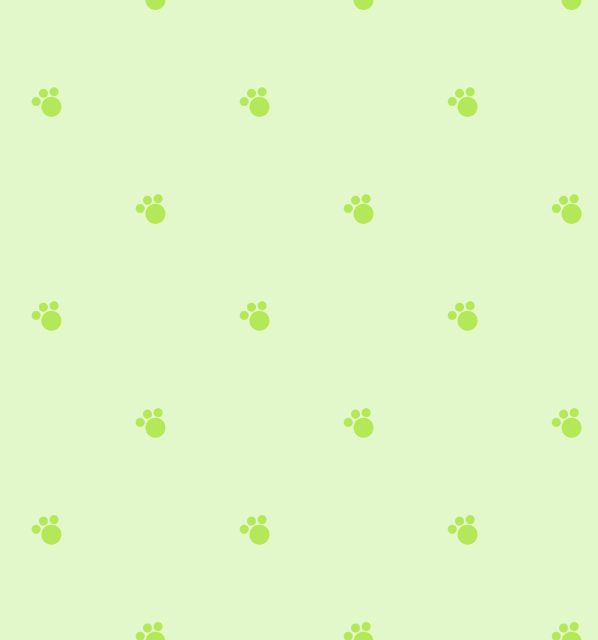
This pattern is drawn by a Shadertoy shader. Its source:

```glsl
#define BACKGROUND vec3(0.886, 0.973, 0.792)
#define PAW_COLOR vec3(0.710, 0.910, 0.345)
#define COLUMN_STEP 0.3251
#define ROW_STEP 0.1671
#define FIRST_PAW vec2(0.0803, 0.8330)
#define PAD_RADIUS 0.0156
#define TOE_RADIUS 0.0070
#define TOE_REACH 0.0246
#define TOE_SPREAD 0.705
#define PAW_TILT 2.10
#define EDGE_SOFTNESS 0.0011

float circleDistance(vec2 p, vec2 center, float radius) {
    return length(p - center) - radius;
}

// One round pad with three toes fanned around it
float pawDistance(vec2 p) {
    float d = circleDistance(p, vec2(0.0), PAD_RADIUS);
    for (int i = -1; i <= 1; i++) {
        float toe = float(i);
        float angle = PAW_TILT + TOE_SPREAD * toe;
        float reach = TOE_REACH + 0.0007 * toe;
        vec2 center = reach * vec2(cos(angle), sin(angle));
        d = min(d, circleDistance(p, center, TOE_RADIUS));
    }
    return d;
}

// Half-drop lattice: every other row shifts by half a column
vec2 staggeredCell(vec2 p) {
    float row = floor(p.y / ROW_STEP + 0.5);
    p.y -= row * ROW_STEP;
    p.x -= 0.5 * COLUMN_STEP * mod(row, 2.0);
    p.x -= COLUMN_STEP * floor(p.x / COLUMN_STEP + 0.5);
    return p;
}

void mainImage(out vec4 fragColor, in vec2 fragCoord) {
    vec2 uv = fragCoord / iResolution.y;
    float d = pawDistance(staggeredCell(uv - FIRST_PAW));

    // Soft edge, never thinner than a pixel
    float edge = max(EDGE_SOFTNESS, 0.7 / iResolution.y);
    float coverage = 1.0 - smoothstep(-edge, edge, d);
    fragColor = vec4(mix(BACKGROUND, PAW_COLOR, coverage), 1.0);
}
```
